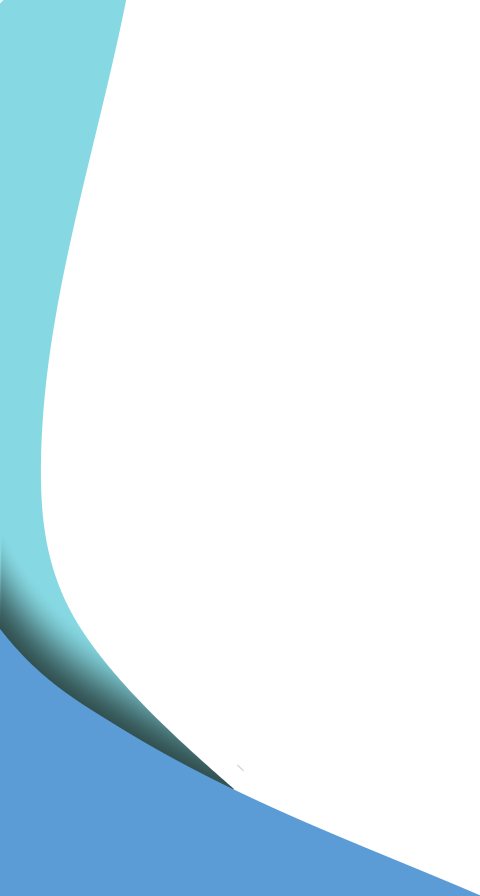
This background is drawn by a WebGL 1 fragment shader. Its source:

```glsl
precision highp float;
// A white page with a teal ribbon down the left side and a blue wave below it.
// Both borders are chains of cubic Hermite curves; the wave casts a soft
// shadow onto the ribbon, measured by distance from the wave's border.

#define TEAL vec3(0.525, 0.847, 0.886)
#define BLUE vec3(0.357, 0.608, 0.839)
#define SHADOW vec3(0.19, 0.31, 0.31)
#define PAPER vec3(1.0)
#define SHADOW_WIDTH 0.072
#define PAGE_ASPECT 0.535

uniform vec2 u_resolution;

// Cubic through points a and b (input, output) with the given end slopes.
float hermite(float v, vec2 a, vec2 b, float slopeA, float slopeB) {
  float h = b.x - a.x;
  float t = clamp((v - a.x) / h, 0.0, 1.0);
  float s = 1.0 - t;
  return a.y * s * s * (1.0 + 2.0 * t) + b.y * t * t * (3.0 - 2.0 * t)
       + h * t * s * (slopeA * s - slopeB * t);
}

// Right border of the ribbon: x as a function of height.
float ribbonEdge(float y) {
  vec2 tip = vec2(0.1198, 0.2604);
  vec2 bend = vec2(0.2969, 0.0911);
  vec2 waist = vec2(0.474, 0.0456);
  vec2 top = vec2(1.0, 0.1406);
  if (y < bend.x) return hermite(y, tip, bend, -1.15, -0.65);
  if (y < waist.x) return hermite(y, bend, waist, -0.65, 0.0);
  return hermite(y, waist, top, 0.0, 0.2);
}

// Upper border of the wave: height as a function of x.
float waveEdge(float x) {
  vec2 left = vec2(0.0, 0.2982);
  vec2 knee = vec2(0.1302, 0.1901);
  vec2 right = vec2(0.535, 0.0008);
  if (x < knee.x) return hermite(x, left, knee, -1.3, -0.62);
  return hermite(x, knee, right, -0.62, -0.43);
}

// Distance to the segment from a to b.
float segment(vec2 p, vec2 a, vec2 b) {
  vec2 d = b - a;
  return length(p - a - d * clamp(dot(p - a, d) / dot(d, d), 0.0, 1.0));
}

// Smooth coverage of the region where the signed distance is negative.
float cover(float d) {
  return clamp(0.5 - d * u_resolution.y, 0.0, 1.0);
}

void main() {
  vec2 p = gl_FragCoord.xy / u_resolution * vec2(PAGE_ASPECT, 1.0);
  float e = 0.002;

  // Signed distances, corrected for the slope of each border
  float ribbonSlope = (ribbonEdge(p.y + e) - ribbonEdge(p.y - e)) / (2.0 * e);
  float waveSlope = (waveEdge(p.x + e) - waveEdge(p.x - e)) / (2.0 * e);
  float ribbon = (p.x - ribbonEdge(p.y)) / length(vec2(1.0, ribbonSlope));
  float wave = (p.y - waveEdge(p.x)) / length(vec2(1.0, waveSlope));

  // Paper with a tiny grey fleck beside the ribbon's tip
  float fleck = segment(p, vec2(0.265, 0.146), vec2(0.271, 0.140));
  vec3 color = mix(PAPER, vec3(0.7), 0.7 * cover(fleck - 0.0006));

  // Ribbon darkened near the wave, then the wave on top
  vec3 shaded = mix(SHADOW, TEAL, smoothstep(-0.006, SHADOW_WIDTH, wave));
  color = mix(color, shaded, cover(ribbon));
  color = mix(color, BLUE, cover(wave));

  // Small pale notch in the upper left corner
  float notch = p.x + (1.0 - p.y) - 0.004;
  color = mix(color, PAPER, 0.8 * cover(notch));

  gl_FragColor = vec4(color, 1.0);
}
```
